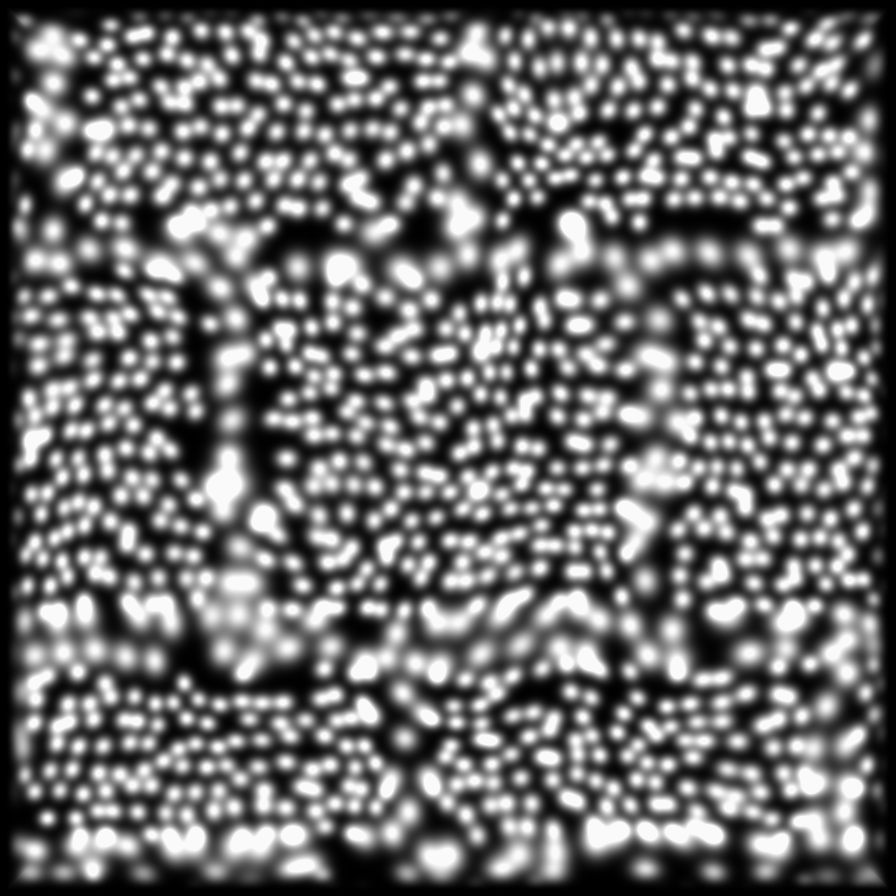
Give the GLSL for this pattern, as a Shadertoy shader.

```glsl
// Soft white grains on black, loosely packed like an irregular mosaic.
// A fine jittered lattice fills staggered blocks; a coarse, blurrier one
// fills the seams between them. Each grain is a Gaussian spot.

const float FINE_CELL = 0.0262;     // mean spacing inside the blocks
const float COARSE_CELL = 0.0365;   // mean spacing along the seams
const float FINE_SPREAD = 0.275;    // Gaussian sigma, in cells
const float COARSE_SPREAD = 0.30;
const float JITTER = 0.56;          // full jitter range, in cells
const vec2 BLOCK = vec2(0.465, 0.43);
const vec2 SEAM_START = vec2(0.06, 0.72);
const float ROW_SHIFT = 0.20;       // sideways shift of each block row
const float BOTTOM_SEAM = 0.037;
const float SEAM_HALF_WIDTH = 0.025;
const float WARP_SCALE = 8.0;
const float WARP_AMOUNT = 0.024;
const vec2 BORDER_FADE = vec2(0.006, 0.034);

float hash(vec2 p) {
    return fract(sin(dot(p, vec2(127.1, 311.7))) * 43758.5453);
}

vec2 hash2(vec2 p) {
    return vec2(hash(p), hash(p + vec2(37.2, 17.9)));
}

// Smooth vector noise, used to bend the lattices
vec2 noise2(vec2 p) {
    vec2 i = floor(p), f = fract(p);
    f = f * f * (3.0 - 2.0 * f);
    vec2 low = mix(hash2(i), hash2(i + vec2(1.0, 0.0)), f.x);
    vec2 high = mix(hash2(i + vec2(0.0, 1.0)), hash2(i + 1.0), f.x);
    return mix(low, high, f.y);
}

// Distance to the nearest line of a repeated set
float repeatDistance(float x, float period) {
    return abs(mod(x + 0.5 * period, period) - 0.5 * period);
}

// Distance to the nearest seam of the staggered blocks
float seamDistance(vec2 p) {
    float row = floor((SEAM_START.y - p.y) / BLOCK.y) + 1.0;
    float across = repeatDistance(p.x - SEAM_START.x - ROW_SHIFT * row, BLOCK.x);
    float along = repeatDistance(p.y - SEAM_START.y, BLOCK.y);
    return min(min(across, along), abs(p.y - BOTTOM_SEAM));
}

// Sum of the Gaussian grains of one staggered, jittered lattice
float grains(vec2 p, float cell, float spread, bool inSeam) {
    vec2 q = p / cell;
    float seed = inSeam ? 71.0 : 13.0;
    float sum = 0.0;
    for (int j = -1; j <= 1; j++) {
        float row = floor(q.y) + float(j);
        float shift = 0.5 * mod(row, 2.0);
        for (int i = -1; i <= 1; i++) {
            vec2 id = vec2(floor(q.x - shift) + float(i), row);
            vec2 center = id + vec2(shift + 0.5, 0.5)
                        + (hash2(id + seed) - 0.5) * JITTER;

            // Keep the grain only on its own side of the seam edge
            float d = seamDistance(center * cell);
            bool seam = d < SEAM_HALF_WIDTH;
            if (seam != inSeam) continue;

            // Leave gaps, more of them next to the seams
            float kept = inSeam ? 0.95 : mix(0.8, 0.985,
                smoothstep(SEAM_HALF_WIDTH, 3.0 * SEAM_HALF_WIDTH, d));
            if (hash(id + seed + 5.3) > kept) continue;

            // A few grains are swollen and overexposed
            float swollen = step(0.985, hash(id + seed + 9.1));
            float sigma = spread * (1.0 + 0.3 * swollen);
            float gain = mix(0.9, 1.06, hash(id + seed + 2.7)) + 0.4 * swollen;
            vec2 offset = q - center;
            sum += gain * exp(-0.5 * dot(offset, offset) / (sigma * sigma));
        }
    }
    return sum;
}

void mainImage(out vec4 fragColor, in vec2 fragCoord) {
    vec2 uv = fragCoord / iResolution.xy;
    vec2 p = uv + (noise2(uv * WARP_SCALE) - 0.5) * WARP_AMOUNT;

    float light = grains(p, FINE_CELL, FINE_SPREAD, false)
                + grains(p, COARSE_CELL, COARSE_SPREAD, true);

    // Dark frame
    vec2 toEdge = min(uv, 1.0 - uv);
    light *= smoothstep(BORDER_FADE.x, BORDER_FADE.y, min(toEdge.x, toEdge.y));

    fragColor = vec4(vec3(min(light, 0.98)), 1.0);
}
```
